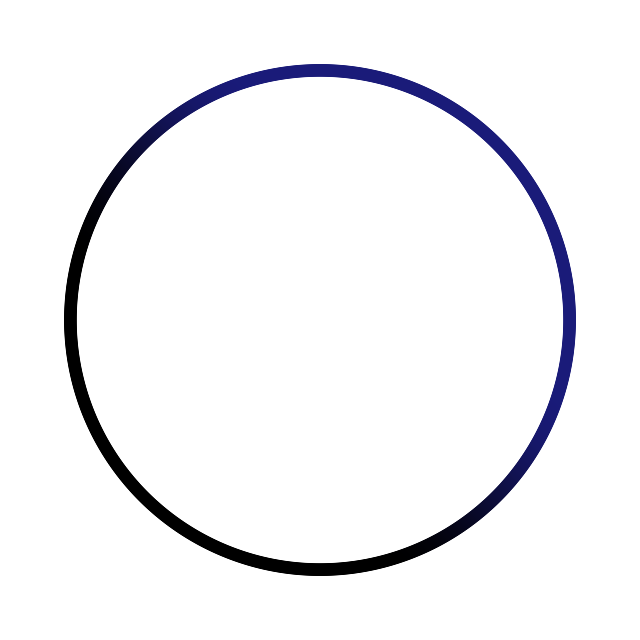
Reproduce this background procedurally as a WebGL 2 fragment shader.

```glsl
#version 300 es
precision highp float;

uniform vec2 u_resolution;
out vec4 fragColor;

const vec3 PAPER = vec3(1.0);
const vec3 INK_BLACK = vec3(0.0);
const vec3 DEEP_BLUE = vec3(0.1, 0.105, 0.475);

// Signed distance to a ring given its middle radius and half its width
float ringDistance(vec2 p, float radius, float halfWidth) {
    return abs(length(p) - radius) - halfWidth;
}

// Coverage of a shape, softened over about one pixel
float coverage(float dist, float pixel) {
    return 1.0 - smoothstep(-0.5 * pixel, 0.5 * pixel, dist);
}

// Diagonal blend from black at lower left to blue at upper right
vec3 diagonalInk(vec2 p, float reach) {
    return mix(INK_BLACK, DEEP_BLUE, smoothstep(-reach, reach, p.x + p.y));
}

void main() {
    float side = min(u_resolution.x, u_resolution.y);
    vec2 p = (gl_FragCoord.xy - 0.5 * u_resolution) / side;

    float ring = coverage(ringDistance(p, 0.39, 0.01), 1.0 / side);
    vec3 color = mix(PAPER, diagonalInk(p, 0.27), ring);

    fragColor = vec4(color, 1.0);
}
```
